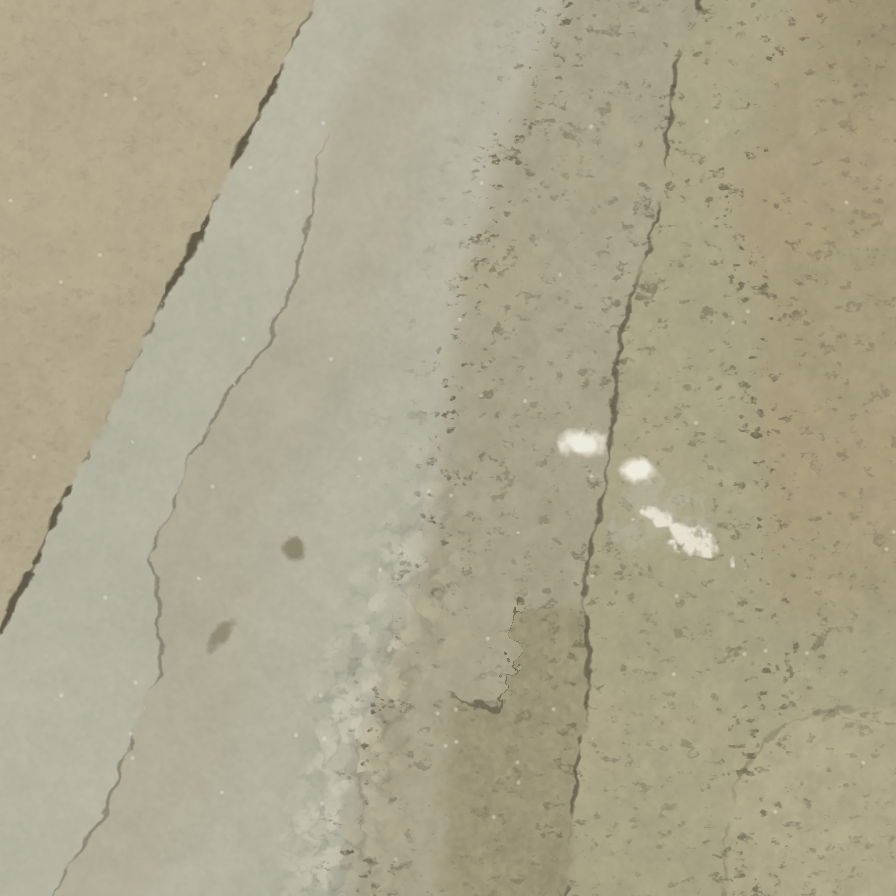
This texture is drawn by a Shadertoy shader. Its source:

```glsl
// Worn concrete pavement: slanted pale and tan strips, broken cracks, rubble and a few white chips.

const vec3 PALE  = vec3(0.712, 0.706, 0.632);
const vec3 GREY  = vec3(0.686, 0.672, 0.590);
const vec3 SAND  = vec3(0.695, 0.660, 0.555);
const vec3 TAUPE = vec3(0.660, 0.635, 0.543);
const vec3 OLIVE = vec3(0.662, 0.637, 0.525);
const vec3 BROWN = vec3(0.655, 0.606, 0.480);
const vec3 DIRT  = vec3(0.590, 0.560, 0.445);
const vec3 CRACK = vec3(0.320, 0.295, 0.235);
const vec3 CHIP  = vec3(0.930, 0.920, 0.860);

// Strip borders: x at nine even heights, bottom to top
const float GREY_EDGE[9]  = float[9](0.06, 0.13, 0.176, 0.172, 0.215, 0.305, 0.345, 0.37, 0.45);
const float TAUPE_EDGE[9] = float[9](0.38, 0.40, 0.43, 0.475, 0.49, 0.508, 0.54, 0.575, 0.63);
const float OLIVE_EDGE[9] = float[9](0.628, 0.645, 0.657, 0.655, 0.683, 0.69, 0.735, 0.745, 0.78);
const float BROWN_EDGE[9] = float[9](0.83, 0.85, 0.86, 0.855, 0.845, 0.845, 0.835, 0.85, 0.90);

vec2 hash2(vec2 p) {
    vec3 q = fract(p.xyx * vec3(0.1031, 0.1030, 0.0973));
    q += dot(q, q.yzx + 33.33);
    return fract((q.xx + q.yz) * q.zy);
}

// x: distance to nearest cell point, y: smoothly blended cell value
vec2 cells(vec2 p) {
    vec2 base = floor(p);
    float nearest = 2.0, total = 0.0, weights = 0.0;
    for (int j = -1; j <= 1; j++)
    for (int i = -1; i <= 1; i++) {
        vec2 id = base + vec2(i, j);
        vec2 h = hash2(id + 57.0);
        float d = length(id + h - p);
        float w = exp(-7.0 * d * d);
        nearest = min(nearest, d);
        total += w * hash2(id + 191.0).x;
        weights += w;
    }
    return vec2(nearest, total / weights);
}

float mottle(vec2 p, int octaves) {
    float sum = 0.0, amp = 0.5, norm = 0.0;
    for (int i = 0; i < octaves; i++) {
        sum += amp * cells(p).y;
        norm += amp;
        amp *= 0.6;
        p = mat2(1.6, 1.2, -1.2, 1.6) * p + 17.0;
    }
    return sum / norm;
}

float wobble(float t, float seed) {
    return sin(t * 31.0 + seed) * 0.5 + sin(t * 73.0 + seed * 2.3) * 0.3 + sin(t * 167.0 + seed * 4.1) * 0.3;
}

float edgeX(float y, float xs[9]) {
    float t = clamp(y, 0.0, 0.9999) * 8.0;
    int i = int(t);
    return mix(xs[i], xs[i + 1], fract(t));
}

float side(float d, float softness) { return smoothstep(-softness, softness, d); }

// Thin crack along d = 0; its width and darkness vary with t
float crack(float d, float t, float width, float seed) {
    float swell = 0.6 * cells(vec2(seed, t * 17.0)).y + 0.4 * cells(vec2(seed + 5.0, t * 70.0)).y;
    float w = width * smoothstep(0.4, 0.85, swell);
    float strength = smoothstep(0.28, 0.62, swell);
    return strength * (1.0 - smoothstep(w * 0.5, w + 0.0028, abs(d)));
}

float blob(vec2 p, vec2 center, vec2 radius, float ragged) {
    return 1.0 - smoothstep(0.45, 1.2, length((p - center) / radius) + ragged);
}

void mainImage(out vec4 fragColor, in vec2 fragCoord) {
    vec2 p = fragCoord / iResolution.xy;
    float broad = mottle(p * 7.0, 4) - 0.5;
    float fine = mottle(p * 55.0, 3) - 0.5;
    float grain = cells(p * 170.0).y - 0.5;
    float rough = broad * 0.03 + fine * 0.02;
    float jag = fine * 0.009;

    // Signed distances to the strip borders
    float dPale = (p.x - 0.5 * (p.y - 0.297)) * 0.89 + wobble(p.y, 1.0) * 0.002 + jag;
    float dGrey = p.x - edgeX(p.y, GREY_EDGE) + wobble(p.y, 2.0) * 0.006 + jag;
    float dTaupe = p.x - edgeX(p.y, TAUPE_EDGE) + rough;
    float dOlive = p.x - edgeX(p.y, OLIVE_EDGE) + wobble(p.y, 4.0) * 0.005 + jag;
    float dBrown = p.x - edgeX(p.y, BROWN_EDGE) + rough * 1.5;

    // Strips, left to right
    vec3 col = mix(SAND, PALE, side(dPale, 0.004));
    float greyFade = 1.0 - smoothstep(0.04, 0.22, dGrey + broad * 0.08);
    col = mix(col, GREY, side(dGrey, mix(0.004, 0.02, smoothstep(0.5, 0.8, p.y))) * greyFade);
    col = mix(col, TAUPE, side(dTaupe, 0.020));
    col = mix(col, OLIVE, side(dOlive, 0.008));
    col = mix(col, BROWN, side(dBrown, 0.025) * smoothstep(0.26, 0.36, p.y + rough) * (0.8 + broad));
    col = mix(col, DIRT, side(dBrown - 0.04, 0.04) * smoothstep(0.86, 0.98, p.y + broad * 0.2) * 0.7);

    // Sunken dirt patch with a stepped lip, and the pale slab in the corner
    float dirtTop = mix(0.215, 0.325, smoothstep(0.56, 0.59, p.x + rough * 1.5)) + wobble(p.x, 6.0) * 0.006;
    float dirt = side(dirtTop - p.y + rough, 0.010) * side(p.x - 0.505 + rough * 2.0, 0.014) * side(-dOlive, 0.006);
    col = mix(col, DIRT, dirt * 0.75);
    float dSlab = length(max(vec2(0.94 - p.x, p.y - 0.08), 0.0)) - 0.128 + rough * 0.5;
    col = mix(col, SAND * vec3(0.98, 0.99, 0.97), side(-dSlab, 0.007));

    // Surface tone: soft stains, grit and grain
    float worn = side(dTaupe, 0.03) + 0.4 * side(-dPale, 0.01);
    col *= 1.0 + broad * 0.07 + fine * mix(0.035, 0.085, worn) + grain * mix(0.025, 0.07, dirt);
    col = mix(col, BROWN, 0.2 * smoothstep(0.05, 0.3, broad) * worn);

    // Crumbled rubble along the pale border
    float rubble = (1.0 - smoothstep(0.02, 0.09, abs(dTaupe + 0.01))) * (1.0 - smoothstep(0.25, 0.62, p.y));
    vec2 stone = cells((p + rough) * vec2(62.0, 54.0));
    col *= 1.0 + rubble * ((stone.y - 0.45) * 0.17 - 0.10 * smoothstep(0.5, 0.85, stone.x));

    // Small dark pits, thickest by the borders
    float pits = smoothstep(0.63, 0.86, mottle(p * vec2(78.0, 105.0) + 9.0, 3));
    float nearBorder = exp(-abs(dTaupe) * 34.0) + 0.7 * exp(-abs(dBrown) * 26.0) + 0.4 * exp(-abs(dOlive) * 30.0);
    col = mix(col, CRACK, pits * min(0.75, 0.2 * worn + 0.6 * nearBorder));

    // Cracks and raised lips
    col = mix(col, CRACK, 0.85 * crack(dPale, p.y, 0.0045, 3.0));
    col = mix(col, CRACK, 0.40 * crack(dGrey, p.y, 0.0015, 11.0) * (1.0 - smoothstep(0.8, 0.9, p.y)));
    col = mix(col, CRACK, 0.65 * crack(dOlive, p.y, 0.0030, 23.0));
    col = mix(col, CRACK, 0.25 * crack(dSlab, p.x + p.y, 0.002, 31.0));
    float lip = crack(p.y - dirtTop - rough, p.x, 0.004, 41.0);
    col = mix(col, CRACK, 0.6 * lip * side(p.x - 0.5, 0.005) * side(0.62 - p.x, 0.005));

    // Loose pebbles, white chips and pale dust
    col = mix(col, DIRT * 0.85, 0.75 * blob(p, vec2(0.328, 0.388), vec2(0.012, 0.015), fine));
    vec2 tilted = mat2(0.6, -0.8, 0.8, 0.6) * (p - vec2(0.245, 0.290));
    col = mix(col, DIRT * 0.88, 0.7 * blob(tilted, vec2(0.0), vec2(0.022, 0.010), fine));
    col = mix(col, PALE * 1.04, 0.5 * blob(p, vec2(0.735, 0.425), vec2(0.050, 0.042), fine * 2.0 + 0.1));
    float chips = blob(p, vec2(0.650, 0.505), vec2(0.027, 0.016), fine * 0.8);
    chips = max(chips, blob(p, vec2(0.712, 0.476), vec2(0.020, 0.014), fine * 0.8));
    chips = max(chips, 0.85 * blob(p, vec2(0.768, 0.398 + (0.768 - p.x) * 0.5), vec2(0.034, 0.013), fine * 2.5));
    vec2 speck = cells(p * 30.0 + 5.0);
    chips = max(chips, 0.4 * (1.0 - smoothstep(0.03, 0.10, speck.x)) * step(0.88, speck.y));
    col = mix(col, CHIP, chips);

    fragColor = vec4(col, 1.0);
}
```
